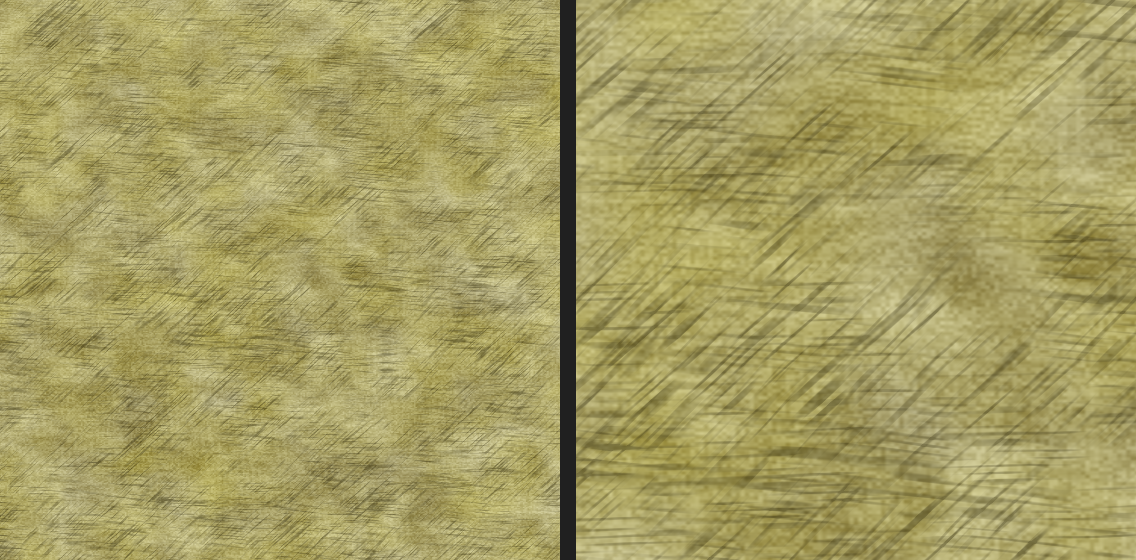
Left: the whole. Right: its middle third, enlarged.
Write a WebGL 2 fragment shader that draws this texture.

```glsl
#version 300 es
precision highp float;

uniform vec2 u_resolution;
out vec4 fragColor;

float hash(vec2 p) {
    return fract(sin(dot(p, vec2(127.1, 311.7))) * 43758.5453);
}

float noise(vec2 p) {
    vec2 cell = floor(p);
    vec2 f = fract(p);
    f = f * f * (3.0 - 2.0 * f);
    float low = mix(hash(cell), hash(cell + vec2(1.0, 0.0)), f.x);
    float high = mix(hash(cell + vec2(0.0, 1.0)), hash(cell + vec2(1.0, 1.0)), f.x);
    return mix(low, high, f.y);
}

float fbm(vec2 p) {
    float sum = 0.0;
    float amplitude = 0.533;
    for (int i = 0; i < 4; i++) {
        sum += amplitude * noise(p);
        p = mat2(1.6, 0.4, -0.4, 1.6) * p + 17.3;
        amplitude *= 0.5;
    }
    return sum;
}

// Octaves without rotation keep the fibres stretched along x
float fibres(vec2 p) {
    return 0.4 * noise(p) + 0.4 * noise(p * 2.0 + 5.1) + 0.2 * noise(p * vec2(3.0, 0.5) + 9.7);
}

vec2 rotate(vec2 p, float angle) {
    float c = cos(angle);
    float s = sin(angle);
    return vec2(c * p.x + s * p.y, c * p.y - s * p.x);
}

// Thin broken pen lines along the given angle, gathered in patches
float strokes(vec2 p, float angle, vec2 density, float seed) {
    float line = noise(rotate(p, angle) * density + seed);
    float patches = smoothstep(0.3, 0.7, fbm(p * vec2(17.0, 23.0) + seed));
    return smoothstep(0.55, 0.95, line) * patches;
}

void main() {
    vec2 uv = gl_FragCoord.xy / u_resolution.y;
    vec2 warp = vec2(fbm(uv * 14.0), fbm(uv * 14.0 + 31.0)) - 0.5;
    vec2 bent = uv + warp * 0.003;

    // Cloudy stains, horizontal fibres and fine cloth grain
    float stain = fbm(uv * vec2(17.0, 23.0) + warp * 1.5);
    float wash = fbm(uv * vec2(3.0, 4.0) + 7.0);
    float fibre = fibres(bent * vec2(24.0, 190.0));
    float grain = noise(uv * vec2(370.0, 470.0));
    float tone = 0.53 + 0.8 * (stain - 0.5) + 0.25 * (wash - 0.5)
               + 0.42 * (fibre - 0.5) + 0.42 * (grain - 0.5);

    // Ochre shadows through olive to pale straw
    vec3 color = mix(vec3(0.54, 0.49, 0.22), vec3(0.70, 0.67, 0.42), smoothstep(-0.1, 0.6, tone));
    color = mix(color, vec3(0.84, 0.82, 0.60), smoothstep(0.4, 1.1, tone));

    // Patches that drift between grey and yellow
    float faded = fbm(uv * vec2(13.0, 17.0) + warp + 53.0) - 0.5;
    color += faded * vec3(-0.03, -0.02, 0.14);

    // Diagonal hatching and nearly level scratches
    float ink = 0.8 * strokes(bent, 0.72, vec2(28.0, 440.0), 11.0);
    ink += 0.55 * strokes(bent, 0.8, vec2(36.0, 480.0), 47.0);
    ink += 0.65 * strokes(bent, -0.1, vec2(26.0, 430.0), 73.0);
    ink += 0.65 * strokes(bent, 0.03, vec2(30.0, 460.0), 91.0);
    color *= 1.0 - min(ink, 1.0) * vec3(0.33, 0.34, 0.40);

    fragColor = vec4(clamp(color, 0.0, 1.0), 1.0);
}
```
